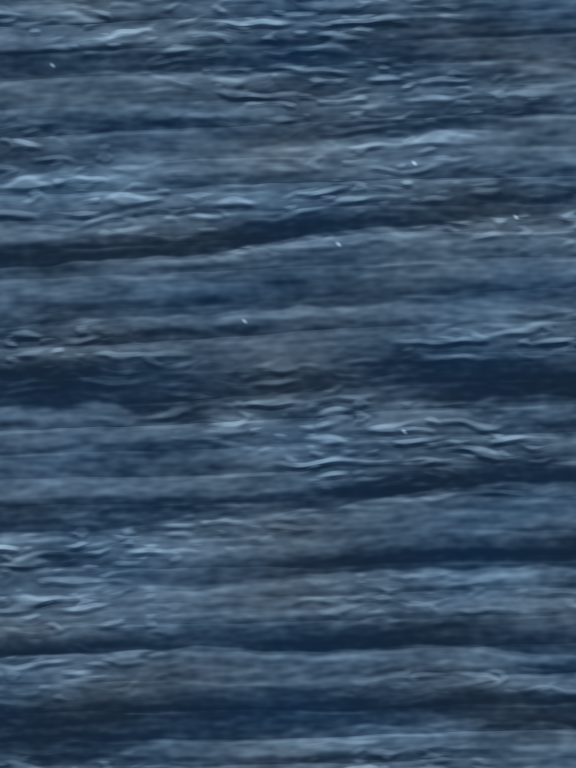
This texture is drawn by a Shadertoy shader. Its source:

```glsl
// Weathered blue wood grain: dark sharp-edged grooves, thin rims and pale horizontal flecks.

const vec3 DEEP_BLUE = vec3(0.09, 0.16, 0.24);
const vec3 PALE_BLUE = vec3(0.43, 0.53, 0.62);
const vec3 HUE_SHIFT = vec3(0.014, -0.002, -0.018);
const float BASE_TONE = 0.58;
const float TILT = 0.035;            // rise of the grain from left to right
const float WIDE_ROWS = 9.0;         // grooves per canvas height
const float THIN_ROWS = 27.0;
const float WIDE_DEPTH = 0.50;
const float THIN_DEPTH = 0.32;
const float RIM_LIGHT = 0.34;
const float FLECK_LIGHT = 0.72;
const float STREAK_AMOUNT = 0.36;
const float GRAIN_AMOUNT = 0.12;
const vec2 FLECK_SCALE = vec2(15.0, 85.0);
const float SPECK_CELLS = 8.0;
const float SPECK_RADIUS = 0.005;

float hash(vec2 p) {
    vec3 q = fract(vec3(p.xyx) * 0.1031);
    q += dot(q, q.yzx + 33.33);
    return fract((q.x + q.y) * q.z);
}

float cornerSlope(vec2 cell, vec2 offset) {
    float angle = 6.28318 * hash(cell);
    return dot(vec2(cos(angle), sin(angle)), offset);
}

// Gradient noise, about -0.7 to 0.7
float noise(vec2 p) {
    vec2 i = floor(p), f = fract(p);
    vec2 u = f * f * f * (f * (f * 6.0 - 15.0) + 10.0);
    vec2 e = vec2(1.0, 0.0);
    float low = mix(cornerSlope(i, f), cornerSlope(i + e, f - e), u.x);
    float high = mix(cornerSlope(i + e.yx, f - e.yx), cornerSlope(i + 1.0, f - 1.0), u.x);
    return mix(low, high, u.y);
}

// x: groove shadow, sharp below and soft above; y: lit rim under the next groove
vec2 grooves(vec2 p, float rows, float seed) {
    float bend = 0.8 * noise(p * vec2(0.7, 5.0) + seed)
               + 0.12 * noise(p * vec2(6.0, rows) + seed)
               + 0.07 * noise(p * vec2(22.0, rows * 2.0) + seed);
    float v = p.y * rows + bend;
    float row = floor(v), f = fract(v);
    float width = mix(0.3, 0.7, hash(vec2(row, seed)));
    float presence = 0.3 + 0.7 * hash(vec2(row + 40.0, seed));
    float depth = clamp(presence + 0.9 * noise(vec2(p.x * 2.5, row * 7.37 + seed)), 0.0, 1.0);
    float shadow = smoothstep(0.0, 0.06, f) * (1.0 - smoothstep(width * 0.4, width, f));
    float rim = smoothstep(0.82, 0.94, f) * (1.0 - smoothstep(0.94, 1.0, f));
    float broken = smoothstep(-0.15, 0.4, noise(vec2(p.x * 8.0, row * 3.71 + seed)));
    return vec2(shadow * depth, rim * broken);
}

// Streaks stretched along the grain, finer with each octave
float streaks(vec2 p) {
    float sum = 0.0, amount = STREAK_AMOUNT;
    vec2 scale = vec2(3.0, 28.0);
    for (int i = 0; i < 4; i++) {
        sum += amount * noise(p * scale + float(i) * 17.3);
        scale *= vec2(2.3, 1.7);
        amount *= 0.88;
    }
    return sum;
}

float flecks(vec2 p) {
    float wave = 0.5 * noise(p * vec2(24.0, 18.0));
    float dash = noise(p * FLECK_SCALE + vec2(0.0, wave) + 61.0);
    float small = noise(p * FLECK_SCALE * vec2(2.2, 1.3) + 93.0);
    return max(smoothstep(0.10, 0.45, dash), 0.7 * smoothstep(0.15, 0.5, small));
}

// Sparse bright chips
float specks(vec2 p) {
    vec2 cell = floor(p * SPECK_CELLS);
    vec2 jitter = 0.2 + 0.6 * vec2(hash(cell + 3.1), hash(cell + 8.7));
    vec2 d = p - (cell + jitter) / SPECK_CELLS;
    d.x += 0.6 * d.y;
    float chip = 1.0 - smoothstep(0.1, 1.0, length(d) / SPECK_RADIUS);
    return chip * step(0.86, hash(cell + 19.0));
}

void mainImage(out vec4 fragColor, in vec2 fragCoord) {
    vec2 uv = fragCoord / iResolution.y;
    vec2 p = uv + vec2(3.0, 2.0);
    p.y -= TILT * uv.x + 0.006 * noise(uv * vec2(3.0, 2.0) + 5.0);

    // Grooves and broad light
    vec2 wide = grooves(p, WIDE_ROWS, 11.0);
    vec2 thin = grooves(p, THIN_ROWS, 47.0);
    float tone = BASE_TONE + 0.20 * noise(p * vec2(1.5, 6.0) + 29.0);
    tone -= WIDE_DEPTH * wide.x + THIN_DEPTH * thin.x * (1.0 - 0.5 * wide.x);
    tone += RIM_LIGHT * (wide.y + 0.6 * thin.y);

    // Fibres, with flecks gathered in patches and shaded on the underside
    float open = 1.0 - 0.75 * wide.x;
    float patches = smoothstep(-0.25, 0.3, noise(p * vec2(2.5, 9.0) + 83.0));
    float underside = flecks(p + vec2(0.0, 0.006));
    tone += streaks(p) * mix(0.5, 1.0, open);
    tone += FLECK_LIGHT * patches * open * (flecks(p) - 0.55 * underside);
    tone += GRAIN_AMOUNT * noise(p * vec2(70.0, 120.0));
    tone += 0.8 * specks(uv);

    // Colour along the blue ramp, easing into the darkest tones
    tone = 0.5 * (tone + sqrt(tone * tone + 0.02));
    vec3 color = mix(DEEP_BLUE, PALE_BLUE, min(tone - 0.06, 1.6));
    color += HUE_SHIFT * noise(p * vec2(4.0, 14.0) + 131.0) * 2.0;
    fragColor = vec4(color, 1.0);
}
```
